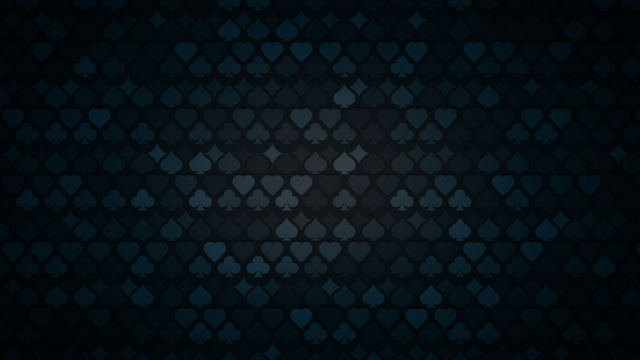
Reproduce this pattern procedurally as a Shadertoy shader.

```glsl
// Dark wallpaper of hearts, clubs, diamonds and spades in staggered rows.
// Each suit is a distance function repeated on a shared cell grid; a hash
// varies its opacity, and a radial glow lights the middle of the canvas.

#define COLUMN 0.0801                    // column pitch / canvas height
#define CELL vec2(1.0, 2.312)            // cell size in columns
#define ORIGIN vec2(0.35, -0.19)         // heart nearest the canvas centre
#define FAINTEST 0.16                    // opacity of the dimmest suit
#define SEAM 0.35                        // darkness of the line between bands
#define BACK_CORE vec3(0.078, 0.092, 0.105)
#define BACK_MID vec3(0.010, 0.043, 0.060)
#define BACK_RIM vec3(0.002, 0.014, 0.021)
#define INK_CORE vec3(0.150, 0.175, 0.195)
#define INK_MID vec3(0.020, 0.105, 0.145)
#define INK_RIM vec3(0.002, 0.030, 0.048)

float hash(vec3 p) {
    p = fract(p * vec3(0.1031, 0.1137, 0.0973));
    p += dot(p, p.yzx + 33.33);
    return fract((p.x + p.y) * p.z);
}

// Heart with its tip at the origin; bend > 0 pinches the tip, < 0 rounds it
float lobes(vec2 p, float bend) {
    const float size = 0.638;
    p /= size;
    p.x = abs(p.x) + bend * sin(3.14159 * clamp(2.0 * p.y, 0.0, 1.0));
    if (p.x + p.y > 1.0)
        return size * (length(p - vec2(0.25, 0.75)) - 0.35355);
    float d = min(length(p - vec2(0.0, 1.0)), length(p - 0.5 * max(p.x + p.y, 0.0)));
    return size * d * sign(p.x - p.y);
}

// Flared foot hanging from the origin
float stem(vec2 p, float height) {
    float t = clamp(-p.y / height, 0.0, 1.0);
    float side = abs(p.x) - 0.03 - 0.13 * t * t * t;
    return max(side, abs(p.y + 0.5 * height) - 0.5 * height);
}

float heart(vec2 p) {
    return lobes(p + vec2(0.0, 0.35), -0.03);
}

float club(vec2 p) {
    float top = length(p - vec2(0.0, 0.175)) - 0.19;
    float sides = length(vec2(abs(p.x) - 0.21, p.y + 0.06)) - 0.19;
    float core = length(p) - 0.07;
    return min(min(top, sides), min(core, stem(p, 0.365)));
}

// Four-pointed shape cut by a circle at each corner
float diamond(vec2 p) {
    p = abs(p);
    return max(0.65 - length(p - 0.6), p.x + p.y - 0.35);
}

float spade(vec2 p) {
    float body = lobes(vec2(p.x, 0.4 - p.y), 0.05);
    return min(body, stem(p + vec2(0.0, 0.04), 0.36));
}

float suitDistance(int suit, vec2 p) {
    if (suit == 0) return heart(p);
    if (suit == 1) return club(p);
    if (suit == 2) return diamond(p);
    return spade(p);
}

// Blend from the core of the glow out to the rim
vec3 glow(vec3 core, vec3 mid, vec3 rim, float r) {
    vec3 c = mix(mid, rim, smoothstep(0.45, 1.25, r));
    return mix(core, c, smoothstep(0.0, 0.72, r));
}

void mainImage(out vec4 fragColor, in vec2 fragCoord) {
    vec2 p = (fragCoord - 0.5 * iResolution.xy) / (iResolution.y * COLUMN);
    float aa = 0.75 / (iResolution.y * COLUMN);
    float r = length((2.0 * fragCoord / iResolution.xy - 1.0) * vec2(1.0, 0.85));

    vec3 color = glow(BACK_CORE, BACK_MID, BACK_RIM, r);
    vec3 ink = glow(INK_CORE, INK_MID, INK_RIM, r);
    p -= ORIGIN;

    // Thin dark seam above each row of hearts
    float y = p.y - 0.40;
    y -= CELL.y * floor(y / CELL.y + 0.5);
    color *= 1.0 - SEAM * (1.0 - smoothstep(0.02 - aa, 0.02 + aa, abs(y)));

    // Clubs and spades sit half a column aside; rows step downwards
    const vec4 rowY = vec4(0.0, -0.50, -1.21, -1.52);
    for (int suit = 0; suit < 4; suit++) {
        vec2 q = p - vec2(-0.5 * float(suit & 1), rowY[suit]);
        vec2 id = floor(q / CELL + 0.5);
        float d = suitDistance(suit, q - id * CELL);
        float h = hash(vec3(id + 57.0, float(suit) * 7.0 + 3.0));
        float opacity = mix(FAINTEST, 1.0, h * h);
        color += ink * opacity * (1.0 - smoothstep(-aa, aa, d));
    }
    fragColor = vec4(color, 1.0);
}
```
